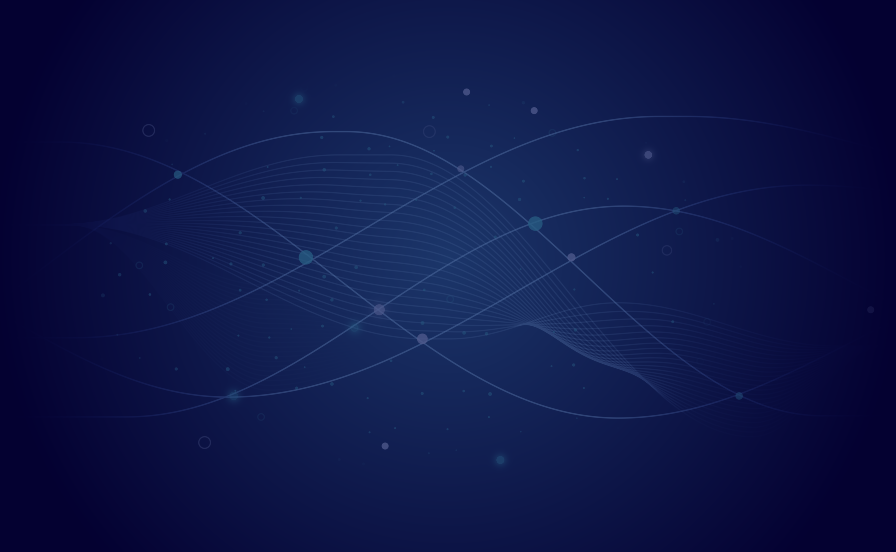
A WebGL 1 fragment shader for this background:

```glsl
precision highp float;
// Deep blue backdrop with a soft central light, five long crossing strands,
// a woven fan of fine threads, and scattered nodes, rings and specks.
// Strands are chains of half-cosine easings on a grid 474 units high, y down.
uniform vec2 u_resolution;

#define GRID vec2(768.0, 474.0)
#define LIGHT_CENTER vec2(384.0, 222.0)
#define LIGHT_RADIUS 390.0
#define LIGHT_COLOR vec3(0.108, 0.212, 0.415)
#define NIGHT_COLOR vec3(0.014, 0.002, 0.193)
#define STRAND_COLOR vec3(0.34, 0.46, 0.66)
#define RIM_COLOR vec3(0.12, 0.19, 0.60)
#define TEAL vec3(0.15, 0.36, 0.51)
#define MAUVE vec3(0.31, 0.35, 0.55)
#define THREADS 23
#define SPECK_CELL 27.0

float px; // size of one output pixel in grid units

float hash(vec2 p) {
  return fract(sin(dot(p, vec2(127.1, 311.7))) * 43758.5);
}

float ease(float a, float b, float x) {
  return 0.5 - 0.5 * cos(3.14159 * clamp((x - a) / (b - a), 0.0, 1.0));
}

// Smooth curve through four turning points
float wave(float x, vec4 tx, vec4 ty) {
  return ty.x + (ty.y - ty.x) * ease(tx.x, tx.y, x)
              + (ty.z - ty.y) * ease(tx.y, tx.z, x)
              + (ty.w - ty.z) * ease(tx.z, tx.w, x);
}

// Coverage of a thin line, given its height at x and at x + 1
float stroke(float y, float y0, float y1, float halfWidth) {
  float slope = y1 - y0;
  float d = abs(y - y0) / sqrt(1.0 + slope * slope);
  return 1.0 - smoothstep(halfWidth, halfWidth + px, d);
}

float strand(vec2 p, vec4 tx, vec4 ty) {
  return stroke(p.y, wave(p.x, tx, ty), wave(p.x + 1.0, tx, ty), 0.2);
}

// Fan at x: upper edge, lower edge, and sag of the threads between them
vec3 fan(float x) {
  float top = wave(x, vec4(50, 290, 335, 645), vec4(193, 133, 133, 375));
  float low = wave(x, vec4(60, 365, 385, 530), vec4(193, 291, 291, 260));
  top -= 78.0 * ease(645.0, 760.0, x);
  low += 37.0 * ease(530.0, 715.0, x);
  float s = (x - 500.0) / 64.0;
  return vec3(top, low, 160.0 * exp(-s * s));
}

float thread(vec3 f, float k) {
  return mix(f.x, f.y, k) + f.z * k * (1.0 - k);
}

// Upper and lower edge of the faint fan at the lower left
vec3 veil(float x) {
  vec4 tx = vec4(60, 230, 400, 600);
  return vec3(wave(x, tx, vec4(193, 245, 290, 290)), wave(x, tx, vec4(193, 335, 290, 290)), 0.0);
}

float disc(vec2 p, vec2 c, float r) {
  return 1.0 - smoothstep(r - 0.5 * px, r + 0.5 * px, length(p - c));
}

float ring(vec2 p, vec2 c, float r) {
  return 1.0 - smoothstep(0.1, 0.1 + px, abs(length(p - c) - r));
}

// Filled node (x, y, radius) with an optional halo
void node(inout vec3 col, vec2 p, vec3 n, vec3 tint, float alpha, float halo) {
  float d = length(p - n.xy) / n.z;
  float glow = halo * exp(-0.45 * d * d);
  col = mix(col, tint, 0.85 * max(disc(p, n.xy, n.z) * alpha, glow));
}

void main() {
  px = GRID.y / u_resolution.y;
  vec2 p = (gl_FragCoord.xy - 0.5 * u_resolution) * px;
  p = vec2(p.x, -p.y) + 0.5 * GRID;

  // Backdrop
  float r = length(p - LIGHT_CENTER) / LIGHT_RADIUS;
  vec3 col = mix(LIGHT_COLOR, NIGHT_COLOR, min(r, 1.0));

  // Woven threads
  float side = abs(p.x - LIGHT_CENTER.x);
  float fade = 1.0 - smoothstep(100.0, 385.0, side);
  vec3 ink = mix(RIM_COLOR, STRAND_COLOR, fade);
  vec3 fan0 = fan(p.x), fan1 = fan(p.x + 1.0);
  vec3 veil0 = veil(p.x), veil1 = veil(p.x + 1.0);
  float mesh = 0.0;
  float faint = 0.0;
  for (int i = 0; i < THREADS; i++) {
    float k = float(i) / float(THREADS - 1);
    float tail = 1.0 - 0.75 * (1.0 - k) * smoothstep(560.0, 600.0, p.x);
    mesh += tail * stroke(p.y, thread(fan0, k), thread(fan1, k), 0.1);
    faint += stroke(p.y, thread(veil0, k), thread(veil1, k), 0.1);
  }
  faint *= 1.0 - smoothstep(150.0, 330.0, p.x);
  col = mix(col, ink, min(mesh * 0.18 + faint * 0.05, 0.36) * fade);

  // Long strands
  float lines = strand(p, vec4(-200, 52, 530, 930), vec4(122, 122, 359, 229));
  lines = max(lines, strand(p, vec4(-240, 285, 297, 705), vec4(368, 113, 113, 357)));
  lines = max(lines, strand(p, vec4(65, 565, 590, 900), vec4(290, 100, 100, 152)));
  lines = max(lines, strand(p, vec4(-200, 108, 535, 935), vec4(358, 358, 177, 312)));
  lines = max(lines, strand(p, vec4(-190, 195, 692, 1000), vec4(201, 341, 159, 200)));
  col = mix(col, ink, lines * 0.45 * fade);

  // Scattered specks and small rings
  vec2 cell = floor(p / SPECK_CELL);
  vec2 jitter = vec2(hash(cell + 3.1), hash(cell + 7.7));
  vec2 spot = (cell + 0.2 + 0.6 * jitter) * SPECK_CELL;
  float pick = hash(cell + 19.3);
  float area = 1.0 - smoothstep(0.75, 1.0, length((p - vec2(350, 235)) / vec2(300, 175)));
  float speck = disc(p, spot, 0.4 + 1.3 * pick * pick) * step(0.45, pick);
  float hoop = ring(p, spot, 2.8) * step(pick, 0.06);
  col = mix(col, TEAL, area * (0.45 * speck + 0.2 * hoop));

  // Large rings
  float hoops = ring(p, vec2(127, 112), 5.0) + ring(p, vec2(175, 380), 5.0);
  hoops += 0.7 * (ring(p, vec2(368, 113), 5.0) + ring(p, vec2(572, 215), 4.0));
  col = mix(col, MAUVE, 0.32 * hoops);

  // Nodes on the crossings
  node(col, p, vec3(262, 221, 6.2), TEAL, 0.9, 0.0);
  node(col, p, vec3(459, 192, 6.2), TEAL, 0.9, 0.0);
  node(col, p, vec3(152, 150, 3.5), TEAL, 0.8, 0.0);
  node(col, p, vec3(580, 181, 3.2), TEAL, 0.5, 0.0);
  node(col, p, vec3(634, 340, 3.2), TEAL, 0.5, 0.0);
  node(col, p, vec3(200, 340, 3.8), TEAL, 0.5, 0.5);
  node(col, p, vec3(325, 266, 4.8), MAUVE, 0.8, 0.3);
  node(col, p, vec3(362, 291, 4.6), MAUVE, 0.9, 0.0);
  node(col, p, vec3(490, 221, 3.5), MAUVE, 0.9, 0.0);
  node(col, p, vec3(395, 145, 3.0), MAUVE, 0.7, 0.0);

  // Free floating nodes
  node(col, p, vec3(400, 79, 3.0), MAUVE, 0.9, 0.0);
  node(col, p, vec3(458, 95, 3.0), MAUVE, 0.9, 0.0);
  node(col, p, vec3(330, 383, 3.0), MAUVE, 0.9, 0.0);
  node(col, p, vec3(556, 133, 3.4), MAUVE, 0.8, 0.4);
  node(col, p, vec3(747, 266, 3.0), MAUVE, 0.2, 0.0);
  node(col, p, vec3(256, 85, 3.6), TEAL, 0.6, 0.5);
  node(col, p, vec3(429, 395, 3.6), TEAL, 0.6, 0.5);
  node(col, p, vec3(304, 281, 3.8), TEAL, 0.1, 0.5);

  gl_FragColor = vec4(col, 1.0);
}
```
